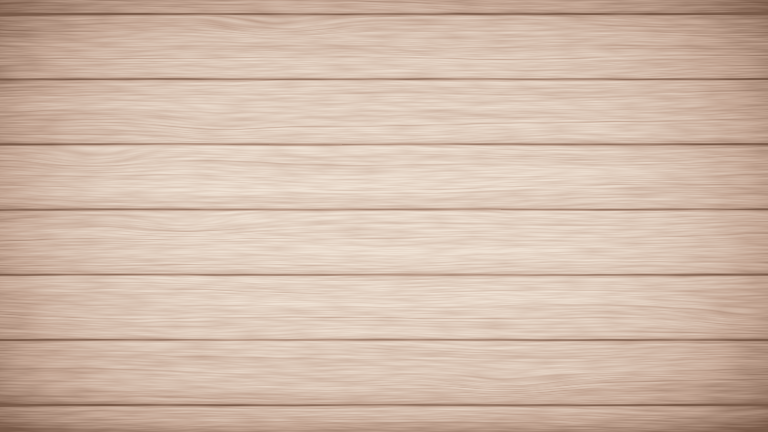
Give the GLSL for this texture, as a Shadertoy shader.

```glsl
// Pale horizontal wood planks: six full boards with a cut board at top and bottom.
// Warped, layered sines draw the growth rings, stretched cellular noise the fibres;
// dark seams and a warm vignette are subtracted from one tone, then coloured by a ramp.

float hash(vec2 p) {
    vec3 q = fract(p.xyx * vec3(0.1031, 0.1030, 0.0973));
    q += dot(q, q.yzx + 33.33);
    return fract((q.x + q.y) * q.z);
}

// Distance to the nearest scattered point, one point per unit cell.
float cellular(vec2 p) {
    vec2 cell = floor(p);
    float nearest = 2.0;
    for (int j = -1; j <= 1; j++)
        for (int i = -1; i <= 1; i++) {
            vec2 c = cell + vec2(i, j);
            vec2 point = c + vec2(hash(c), hash(c + 57.3));
            nearest = min(nearest, distance(p, point));
        }
    return nearest;
}

// Slow wandering value in about -1..1.
float drift(vec2 p) {
    return 0.5 * sin(p.x + 1.3 * sin(p.y * 1.7)) +
           0.3 * sin(p.x * 2.3 - p.y * 1.9 + 1.0) +
           0.2 * sin(p.x * 4.7 + p.y * 3.1 + 2.0);
}

// Darkness of the grain; v runs 0..1 across one plank.
float grain(float x, float v, float plank) {
    float seed = 40.0 * hash(vec2(plank, 7.0));
    float ring = v + 0.08 * drift(vec2(x * 1.7 + seed, v * 1.5 + seed))
                   + 0.008 * drift(vec2(x * 12.0 + seed, v * 9.0));

    // One oval figure bows the rings around a hashed spot.
    vec2 id = vec2(plank + 11.0, 3.0);
    vec2 spot = vec2(1.8 * hash(id), 0.2 + 0.6 * hash(id + 19.0));
    vec2 offset = (vec2(x, v) - spot) / vec2(0.14, 0.2);
    ring += 0.24 * (hash(id + 31.0) - 0.4) * exp(-dot(offset, offset));

    // Rings of rising frequency fade in and out along the plank.
    float dark = 0.0;
    for (int i = 0; i < 4; i++) {
        float k = float(i);
        float fade = 0.5 + 0.5 * drift(vec2(x * 1.6 + seed + k * 4.0, v * 7.0 + k * 2.0));
        float wave = 0.5 + 0.5 * sin(6.2832 * (6.3 + 4.9 * k) * ring + seed + k * 1.9
                                     + 1.5 * sin(ring * 17.0 + seed));
        dark += 0.085 * fade * wave * wave * wave;
    }

    // Long fibres, short pores and broad soft bands.
    vec2 fibre = vec2(x, ring) + vec2(seed, plank * 3.0 + 20.0);
    dark += 0.08 * (cellular(fibre * vec2(3.0, 14.0)) - 0.4);
    dark += 0.20 * (cellular(fibre * vec2(11.0, 30.0)) - 0.4);
    dark += 0.05 * drift(vec2(x * 1.3 + seed, ring * 5.0 + seed));
    return dark;
}

// Dark brown through tan to cream; the cream end keeps its slope so grain stays visible.
vec3 woodColor(float tone) {
    vec3 brownToTan = mix(vec3(0.48, 0.355, 0.285), vec3(0.77, 0.652, 0.58), clamp(tone / 0.6, 0.0, 1.0));
    return mix(brownToTan, vec3(0.902, 0.836, 0.778), clamp((tone - 0.6) / 0.4, 0.0, 1.25));
}

void mainImage(out vec4 fragColor, in vec2 fragCoord) {
    vec2 p = fragCoord / iResolution.y;
    float pixel = 1.0 / iResolution.y;

    // Plank rows, with seams that waver slightly.
    float board = (p.y - 0.0622 + 0.0004 * sin(p.x * 9.0 + p.y * 40.0)) / 0.1509;
    float plank = floor(board);
    float tone = 1.06 - grain(p.x, board - plank, plank);
    tone += 0.05 * (hash(vec2(plank, 23.0)) - 0.5);

    // Seam: dark core, soft shade around it and a faint lit edge below.
    float fromSeam = (board - round(board)) * 0.1509;
    float wear = 0.85 + 0.2 * drift(vec2(p.x * 5.0, round(board) * 5.0));
    float core = 1.0 - smoothstep(0.0018 - 0.5 * pixel, 0.003 + 0.5 * pixel, abs(fromSeam));
    float shade = exp(-abs(fromSeam) / (fromSeam > 0.0 ? 0.008 : 0.004));
    float litEdge = exp(-pow((fromSeam + 0.009) / 0.004, 2.0));
    tone -= wear * (0.44 * core + 0.24 * shade) - 0.04 * litEdge;

    // Vignette, heavier at the sides and along the bottom edge.
    vec2 edge = abs(2.0 * fragCoord / iResolution.xy - 1.0);
    vec2 falloff = edge * edge * edge * edge;
    tone -= 0.40 * falloff.x + 0.37 * falloff.y + 0.13 * edge.x * edge.x * edge.y;
    tone -= 0.24 * exp(-p.y / 0.014);

    fragColor = vec4(woodColor(tone), 1.0);
}
```
